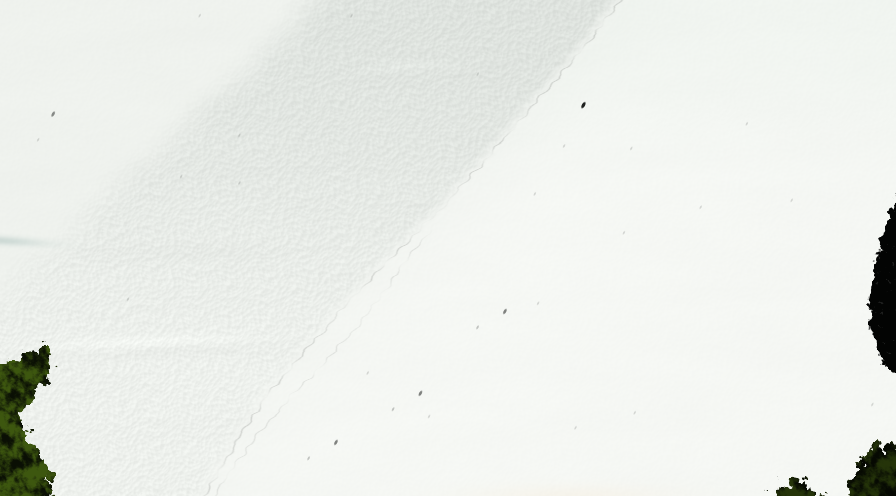
Write a WebGL 1 fragment shader that draws this texture.

```glsl
precision highp float;
// A snow slope seen from above: a rough diagonal avalanche band between smooth
// snowfields, with cracks, drifts, scattered specks and trees at the borders.
// Cellular noise embosses the rough snow and frays the tree outlines.

uniform vec2 u_resolution;

const float ASPECT = 1.803;
const vec3 SNOW_LIGHT = vec3(0.962, 0.970, 0.956);
const vec3 SNOW_LEFT = vec3(0.937, 0.949, 0.932);
const vec3 BAND_TOP = vec3(0.872, 0.890, 0.872);
const vec3 BAND_LOW = vec3(0.930, 0.942, 0.926);
const vec3 LEAF = vec3(0.24, 0.34, 0.06);
const vec3 LEAF_DARK = vec3(0.04, 0.06, 0.015);
const vec3 SHADE = vec3(0.012, 0.016, 0.012);
const float GRAIN_SCALE = 115.0;
const float GRAIN_DEPTH = 0.062;
const float CRACK_WIDTH = 0.0022;
const float FRAY = 0.034;

vec2 hash2(vec2 p) {
  vec3 q = fract(p.xyx * vec3(0.1031, 0.1030, 0.0973));
  q += dot(q, q.yzx + 33.33);
  return fract((q.xx + q.yz) * q.zy);
}

// Distance to the nearest jittered cell point
float cellular(vec2 p) {
  vec2 id = floor(p), f = fract(p);
  float nearest = 4.0;
  for (int j = -1; j <= 1; j++) {
    for (int i = -1; i <= 1; i++) {
      vec2 g = vec2(float(i), float(j));
      vec2 d = g + hash2(id + g + 100.0) - f;
      nearest = min(nearest, dot(d, d));
    }
  }
  return sqrt(nearest);
}

// Smooth layered sines, roughly -1 to 1
float waves(vec2 p) {
  float sum = 0.0, gain = 0.5;
  for (int i = 0; i < 4; i++) {
    sum += gain * sin(p.x + 1.7 * sin(p.y)) * cos(p.y * 0.9 + sin(p.x * 0.7));
    p = mat2(1.5, 1.2, -1.2, 1.5) * p + 2.3;
    gain *= 0.55;
  }
  return sum;
}

float emboss(vec2 p) {
  return cellular(p + vec2(0.22, -0.28)) - cellular(p);
}

// Soft elongated streak
float streak(vec2 p, vec2 center, vec2 size, float slope) {
  vec2 d = p - center;
  d.y -= slope * d.x;
  d /= size;
  return exp(-dot(d, d));
}

// Small tilted speck with a smooth rim
float speck(vec2 p, vec2 center, float radius, float aa) {
  vec2 d = p - center;
  d.x -= 0.4 * d.y;
  return 1.0 - smoothstep(radius - aa, radius + aa, length(d * vec2(1.2, 0.7)));
}

float cover(float d, float aa) {
  return 1.0 - smoothstep(-aa, aa, d);
}

void main() {
  vec2 p = gl_FragCoord.xy / u_resolution * vec2(ASPECT, 1.0);
  float aa = 0.8 / u_resolution.y;
  float x = p.x, y = p.y;

  // Band borders: soft on the left, cracked on the right
  float jag = 0.006 * waves(vec2(y * 75.0, 1.0)) + 0.003 * sin(y * 190.0 + x * 60.0);
  float dip = 0.018 * smoothstep(0.0, 0.2, y) * (1.0 - smoothstep(0.35, 0.6, y));
  float rightEdge = 0.41 + y * (0.65 + y * (0.45 - 0.26 * y)) - dip + jag;
  float leftEdge = -0.43 + 1.05 * y + 0.03 * waves(p * 12.0);
  float fromRight = (x - rightEdge) * 0.77;
  float inLeft = smoothstep(-0.06, 0.09, x - leftEdge);
  float band = inLeft * cover(fromRight + 0.008, 0.016);

  // Snow tones and broad undulation
  vec3 col = mix(SNOW_LEFT, SNOW_LIGHT, smoothstep(-0.2, 0.15, fromRight));
  col -= vec3(0.018, 0.010, 0.014) * smoothstep(0.55, 1.0, y) * smoothstep(-0.02, 0.02, fromRight);
  col = mix(col, mix(BAND_LOW, BAND_TOP, smoothstep(0.2, 1.0, y)), band);
  col += 0.005 * waves(vec2(x * 7.0 - y * 4.0, y * 24.0));

  // Embossed grain
  vec2 q = p + 0.004 * vec2(sin(y * 71.0), sin(x * 83.0));
  float grain = emboss(q * GRAIN_SCALE) + 0.5 * emboss(q * GRAIN_SCALE * 0.5);
  col += grain * GRAIN_DEPTH * mix(0.12, 0.85, band);

  // Drifts, ridges and warm ground
  col += 0.025 * streak(p, vec2(0.31, 0.312), vec2(0.20, 0.012), 0.05);
  col -= 0.015 * streak(p, vec2(0.30, 0.288), vec2(0.20, 0.012), 0.05);
  col += 0.022 * streak(p, vec2(0.82, 0.866), vec2(0.09, 0.010), 0.06);
  col -= 0.010 * streak(p, vec2(0.36, 0.49), vec2(0.28, 0.016), 0.04);
  col -= vec3(0.13, 0.095, 0.095) * streak(p, vec2(0.0, 0.515), vec2(0.09, 0.009), -0.06);
  col -= vec3(0.0, 0.018, 0.036) * streak(p, vec2(1.15, 0.0), vec2(0.20, 0.022), 0.0);

  // Main crack and its lower companion
  float broken = 0.55 + 0.45 * sin(y * 63.0 + 2.0 * sin(y * 27.0));
  float gap = 0.015 + 0.031 * smoothstep(0.0, 0.3, y) - 0.028 * smoothstep(0.35, 0.55, y);
  float second = abs(fromRight - gap);
  col -= 0.14 * broken * cover(abs(fromRight) - CRACK_WIDTH * 0.5, CRACK_WIDTH);
  col -= 0.10 * broken * cover(second - CRACK_WIDTH * 0.4, CRACK_WIDTH)
    * (1.0 - smoothstep(0.5, 0.58, y));

  // Specks: a diagonal trail, two lone marks and a sparse scatter
  float marks = speck(p, vec2(1.174, 0.788), 0.0042, aa);
  marks = max(marks, 0.5 * speck(p, vec2(0.107, 0.770), 0.0035, aa));
  for (int i = 0; i < 3; i++) {
    float k = float(i);
    vec2 c = vec2(0.676 + 0.17 * k, 0.108 + 0.066 * k + 0.033 * k * k);
    marks = max(marks, 0.55 * speck(p, c, 0.0035, aa));
    marks = max(marks, 0.25 * speck(p, c - vec2(0.055, 0.032), 0.0025, aa));
  }
  vec2 cell = floor(p * 9.0);
  vec2 spot = (cell + 0.2 + 0.6 * hash2(cell + 17.0)) / 9.0;
  marks = max(marks, 0.16 * step(0.88, hash2(cell + 51.0).x) * speck(p, spot, 0.0022, aa));
  col = mix(col, vec3(0.12, 0.13, 0.12), marks);

  // Tree outlines, frayed by cellular noise
  vec2 twist = p + 0.006 * vec2(waves(p * 60.0), waves(p.yx * 60.0 + 4.0));
  float clump = cellular(twist * 36.0);
  float needles = cellular(twist * 120.0);
  float fray = FRAY * (clump - 0.45) + 0.4 * FRAY * (needles - 0.45);
  float leftTree = max(x - 0.077 - 0.027 * cos(26.2 * (y - 0.27)), y - 0.275 - 0.25 * x);
  float mound = 0.140 * smoothstep(1.66, 1.77, x) - 0.040;
  float hump = 0.024 - 9.0 * (x - 1.60) * (x - 1.60);
  float cornerTree = (y - max(mound, max(hump, -0.04))) * 0.7;
  float rise = y - 0.36;
  float darkEdge = 1.752 + rise * rise * mix(3.2, 0.9, step(0.0, rise));
  float darkTree = max(max(darkEdge - x, 0.249 - y), y - 0.61);

  // Foliage colour
  float lit = 0.5 + 0.6 * waves(twist * 48.0) + 0.35 * waves(p.yx * 130.0);
  vec3 foliage = mix(LEAF_DARK, LEAF, smoothstep(0.15, 0.8, lit));
  col = mix(col, foliage, cover(leftTree + fray, aa));
  col = mix(col, foliage * 0.6, cover(cornerTree + fray, aa));
  vec3 shadow = SHADE + 0.10 * smoothstep(0.75, 0.95, needles);
  col = mix(col, shadow, cover(darkTree + fray * 0.5, aa));

  gl_FragColor = vec4(clamp(col, 0.0, 1.0), 1.0);
}
```
